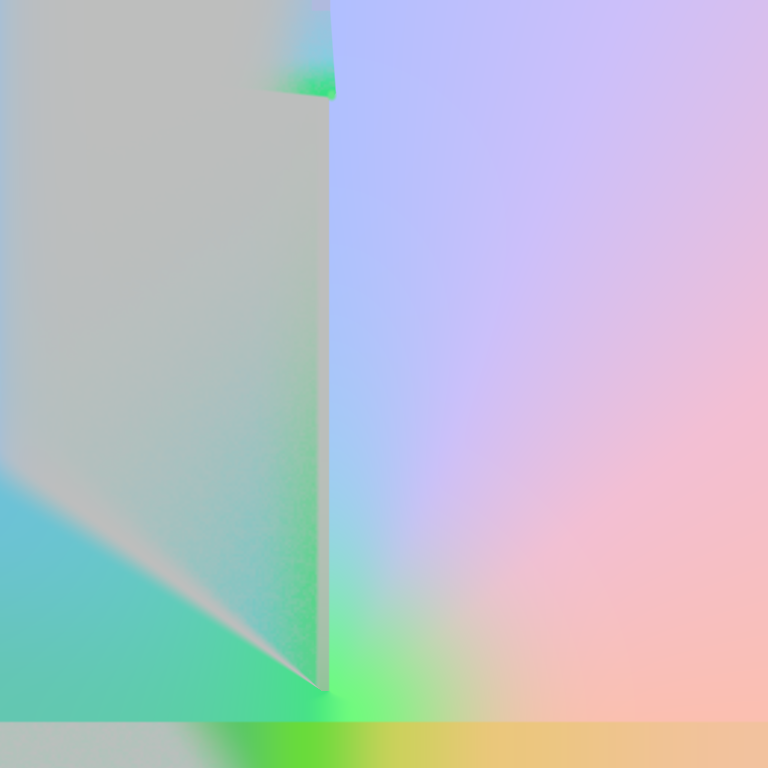
This background is drawn by a Shadertoy shader. Its source:

```glsl
// Pastel angular gradients fanning out from a corner, beside a grainy grey wall and above a glowing floor.
#define WALL_X 0.4285
#define FLOOR_Y 0.060
#define APEX vec2(0.421, 0.099)
#define TIP vec2(0.432, 0.876)
#define GRAIN_CELLS 260.0
#define GRAIN_AMOUNT 0.45
#define GLOW_RADIUS 0.17
#define GREY vec3(0.742, 0.745, 0.742)

float hash(vec2 p) {
    vec3 q = fract(vec3(p.xyx) * 0.1031);
    q += dot(q, q.yzx + 33.33);
    return fract((q.x + q.y) * q.z);
}

float noise(vec2 p) {
    vec2 i = floor(p), f = fract(p);
    f = f * f * (3.0 - 2.0 * f);
    return mix(mix(hash(i), hash(i + vec2(1, 0)), f.x),
               mix(hash(i + vec2(0, 1)), hash(i + vec2(1, 1)), f.x), f.y);
}

float saturate(float v) { return clamp(v, 0.0, 1.0); }

// Open side: hue follows the angle about the corner, with green close to it
vec3 skyColor(vec2 uv) {
    vec2 q = uv - vec2(WALL_X, FLOOR_Y);
    float r = length(q);
    float a = atan(max(q.y, 0.0), max(q.x, 0.0001)) / 1.5708;
    vec3 peach = vec3(0.985, 0.75, 0.69), rose = vec3(0.95, 0.75, 0.83);
    vec3 lavender = vec3(0.80, 0.75, 0.98), periwinkle = vec3(0.69, 0.75, 1.0);
    vec3 col = mix(peach, rose, saturate(a / 0.42));
    col = mix(col, lavender, saturate((a - 0.42) / 0.33));
    col = mix(col, periwinkle, saturate((a - 0.75) / 0.25));
    col = mix(col, vec3(0.58, 0.84, 0.92), smoothstep(0.7, 1.0, a) * exp(-6.0 * r * r));
    float glow = exp(-r * r / (GLOW_RADIUS * GLOW_RADIUS));
    return mix(col, vec3(0.42, 0.99, 0.48), glow);
}

// Teal wedge under the diagonal
vec3 wedgeColor(vec2 uv) {
    vec3 col = mix(vec3(0.40, 0.77, 0.71), vec3(0.44, 0.75, 0.87),
                   smoothstep(0.06, 0.36, uv.y + 0.2 * uv.x));
    float nearApex = exp(-abs(APEX.x - uv.x) / 0.16);
    return mix(col, vec3(0.26, 0.90, 0.50), nearApex);
}

// Grey wall: grainy teal inside, clear streaks along its edges
vec3 wallColor(vec2 uv, float slope, float grain) {
    float h = max(uv.y - APEX.y, 0.0);
    float dx = max(APEX.x - uv.x, 0.0);
    vec3 col = mix(GREY, vec3(0.66, 0.75, 0.83), exp(-uv.x / 0.025));
    vec3 tint = mix(vec3(0.35, 0.83, 0.54), vec3(0.38, 0.79, 0.77), smoothstep(0.0, 0.10, dx));
    float weight = 1.1 * exp(-h * h / 0.137 - dx / 0.19);
    weight *= 1.0 + GRAIN_AMOUNT * (grain - 0.5);
    weight *= smoothstep(0.74, 1.0, slope);
    float strip = smoothstep(0.409, 0.418, uv.x);
    col = mix(col, tint, saturate(weight) * (1.0 - strip));
    return mix(col, vec3(0.56, 0.77, 0.59), strip * exp(-h / 0.12));
}

// Fan of light in the notch at the top of the wall
vec3 addNotch(vec3 col, vec2 uv, float grain, float px) {
    vec2 q = vec2(TIP.x - uv.x, uv.y - TIP.y);
    float ledge = smoothstep(-px, 0.004, q.y - 0.10 * max(q.x, 0.0) + 0.004);
    float reach = exp(-q.x * q.x / 0.0034 - q.y * q.y / 0.010);
    reach *= 1.0 + GRAIN_AMOUNT * (grain - 0.5);
    vec3 tint = mix(vec3(0.22, 0.88, 0.52), vec3(0.50, 0.81, 0.89), smoothstep(0.0, 0.055, q.y));
    col = mix(col, vec3(0.67, 0.74, 0.86), ledge * exp(-q.x * q.x / 0.003) * smoothstep(0.0, 0.08, q.y));
    col = mix(col, tint, saturate(reach) * ledge);
    vec2 block = smoothstep(vec2(0.406, 0.986) - px, vec2(0.406, 0.986) + px, uv);
    return mix(col, vec3(0.69, 0.73, 0.87), block.x * block.y);
}

// Floor band: grey, green, yellow, then orange from left to right
vec3 floorColor(vec2 uv, float grain) {
    float x = uv.x;
    vec3 col = mix(GREY, vec3(0.64, 0.78, 0.72), 0.6 * grain);
    float edge = x + 0.6 * (uv.y - 0.03);
    col = mix(col, vec3(0.35, 0.78, 0.40), smoothstep(0.22, 0.34, edge));
    col = mix(col, vec3(0.41, 0.86, 0.23), smoothstep(0.30, 0.40, x));
    col = mix(col, vec3(0.80, 0.82, 0.36), smoothstep(0.39, 0.53, x));
    col = mix(col, vec3(0.92, 0.78, 0.48), smoothstep(0.50, 0.66, x));
    return mix(col, vec3(0.95, 0.76, 0.62), smoothstep(0.60, 1.0, x));
}

void mainImage(out vec4 fragColor, in vec2 fragCoord) {
    vec2 uv = fragCoord / iResolution.xy;
    float px = 1.0 / iResolution.y;
    float grain = 0.6 * noise(uv * GRAIN_CELLS) + 0.4 * noise(uv * GRAIN_CELLS * 0.5 + 17.0);

    // Left side: wall above the diagonal, wedge below
    float slope = (uv.y - APEX.y) / max(APEX.x - uv.x, 0.002);
    vec3 left = wallColor(uv, slope, grain);
    left = addNotch(left, uv, grain, px);
    left = mix(wedgeColor(uv), left, smoothstep(0.59, 0.76, slope));

    // Vertical edge: leaning beside the notch, soft below the apex
    float lean = mix(0.4375, 0.430, saturate((uv.y - TIP.y) / 0.11));
    float edgeX = mix(WALL_X, lean, smoothstep(0.868, 0.880, uv.y));
    float soft = mix(0.035, px, smoothstep(0.085, 0.102, uv.y));
    vec3 col = mix(left, skyColor(uv), smoothstep(edgeX - soft, edgeX + soft, uv.x));

    // Bright bead at the notch tip
    float bead = length((uv - TIP) * vec2(1.0, 0.8));
    col = mix(col, vec3(0.38, 0.90, 0.54), 1.0 - smoothstep(0.002, 0.008, bead));

    float ground = 1.0 - smoothstep(FLOOR_Y - 0.002, FLOOR_Y + 0.002, uv.y);
    col = mix(col, floorColor(uv, grain), ground);
    fragColor = vec4(col, 1.0);
}
```
